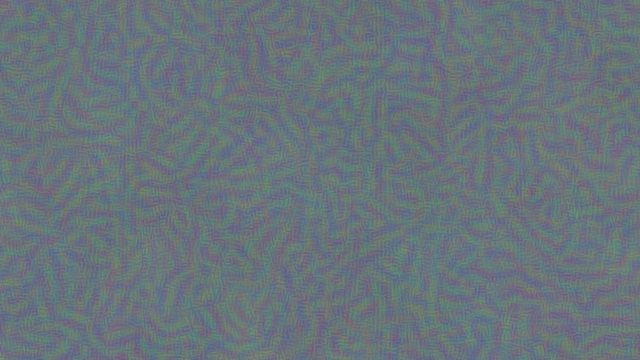
Write a Shadertoy shader that draws this pattern.

```glsl
// Muted green and violet labyrinth of short curved ripples over a fine woven grain.

const float TAU = 6.2831853;

vec3 hash3(vec2 cell, float seed) {
    vec3 q = fract(vec3(cell.xyx) * vec3(0.1031, 0.1030, 0.0973) + seed * 0.137);
    q += dot(q, q.yxz + 33.33);
    return fract((q.xxy + q.yzz) * q.zyx);
}

float valueNoise(vec2 p, float seed) {
    vec2 i = floor(p), f = fract(p);
    f = f * f * (3.0 - 2.0 * f);
    float low = mix(hash3(i, seed).x, hash3(i + vec2(1, 0), seed).x, f.x);
    float high = mix(hash3(i + vec2(0, 1), seed).x, hash3(i + vec2(1, 1), seed).x, f.x);
    return mix(low, high, f.y);
}

// Two octaves of soft blotches around zero
float blotches(vec2 p, float seed) {
    return valueNoise(p, seed) + 0.7 * valueNoise(p * 2.3 + 17.0, seed) - 0.85;
}

// Scattered wave packets, p in wavelengths; woven = 1 keeps them near the axes
float ripples(vec2 p, float seed, float woven) {
    const float cellSize = 1.4;
    vec2 q = p / cellSize, home = floor(q), wave = vec2(0.0);
    for (int y = -1; y <= 1; y++)
    for (int x = -1; x <= 1; x++)
    for (int k = 0; k < 2; k++) {
        vec2 cell = home + vec2(x, y);
        vec3 rnd = hash3(cell + 100.0, seed + float(k) * 5.3);
        vec2 offset = q - cell - rnd.xy;
        float turn = fract(rnd.z * 7.31);
        float flow = 9.0 * valueNoise(cell * 0.4 + 50.0, seed + 2.0) + 1.6 * (turn - 0.5);
        float axis = 0.25 * TAU * step(0.5, turn) + 0.6 * (rnd.x - 0.5);
        float angle = mix(flow, axis, woven);
        float phase = TAU * (dot(offset, vec2(cos(angle), sin(angle))) * cellSize + rnd.z);
        wave += exp(-4.0 * dot(offset, offset)) * vec2(cos(phase), sin(phase));
    }
    // Partly even out the strength of the packets
    return 1.9 * wave.x / (0.8 + length(wave));
}

void mainImage(out vec4 fragColor, in vec2 fragCoord) {
    vec2 p = fragCoord / iResolution.y;

    // Broad worms, reddish patches and fine weave
    vec2 bend = vec2(valueNoise(p * 9.0, 3.0), valueNoise(p * 9.0, 4.0)) - 0.5;
    float worms = ripples((p + 0.025 * bend) / 0.045, 1.0, 0.0);
    float patches = ripples((p - 0.025 * bend) / 0.05, 7.0, 0.0);
    float weavePeriod = 0.0103;
    float weave = ripples((p + 0.008 * bend) / weavePeriod, 11.0, 1.0);
    weave *= smoothstep(1.5, 2.5, weavePeriod * iResolution.y);
    weave *= 0.7 + 0.8 * valueNoise(p * 30.0, 13.0);

    // Slow drifts of hue and brightness
    worms += 0.8 * blotches(p * 10.0, 21.0);
    float warmth = 0.8 * patches + 0.6 * weave + 0.8 * blotches(p * 9.0, 23.0);
    float light = 0.017 * weave + 0.018 * blotches(p * 7.0, 25.0);

    // Opposed colour axes: green to violet, then red to blue
    vec3 color = vec3(0.407, 0.455, 0.482) + light;
    color += worms * vec3(-0.004, 0.037, -0.023);
    color += warmth * vec3(0.034, -0.007, -0.022);

    fragColor = vec4(color, 1.0);
}
```
